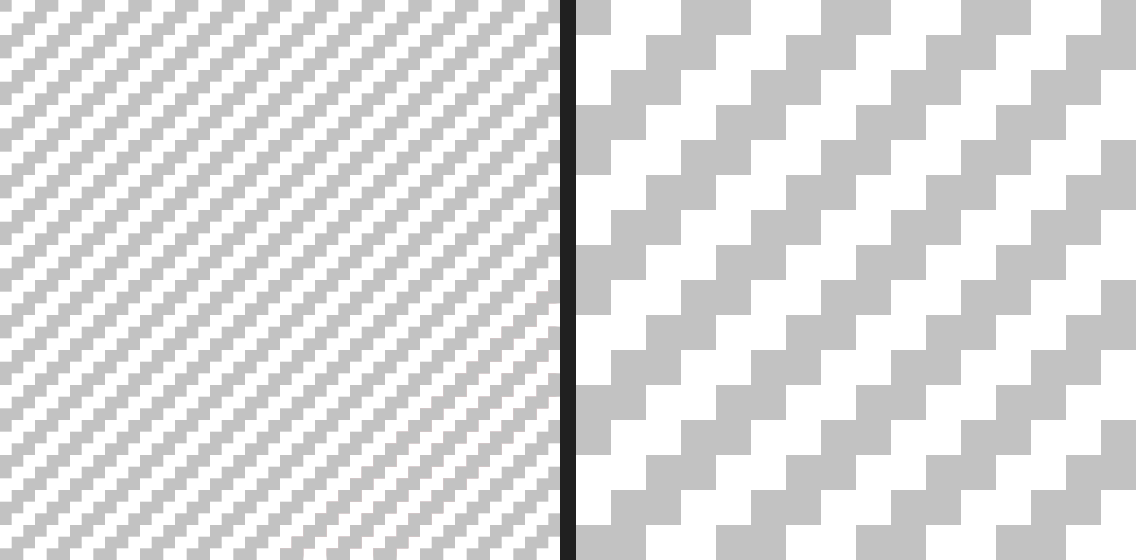
Left: the whole. Right: its middle third, enlarged.
Give the GLSL for this pattern, as a Shadertoy shader.

```glsl
// Grey and white diagonal staircase stripes on a 48 by 48 grid of square cells.
// Each cell is grey or white by its diagonal index modulo four; cell values are
// blended across a pixel-wide border. Three stripes carry a faint rosy hairline.

const float CELLS = 48.0;          // cells across and down
const float STRIPE_PERIOD = 4.0;   // cells per stripe repeat: 12 repeats
const float HAIRLINE = 0.06;       // outline width in cells
const vec3 GREY = vec3(0.76);
const vec3 WHITE = vec3(1.0);
const vec3 ROSE = vec3(0.80, 0.72, 0.73);

// 1 for a grey cell, 0 for a white one
float greyCell(vec2 cell) {
    float diagonal = mod(cell.x + cell.y + 1.0, STRIPE_PERIOD);
    return 1.0 - step(1.5, diagonal);
}

// Grey coverage at p, with cell borders softened over the given width
float stairCoverage(vec2 p, vec2 width) {
    vec2 q = p - 0.5;
    vec2 cell = floor(q);
    vec2 t = clamp((fract(q) - 0.5) / width + 0.5, 0.0, 1.0);
    float upper = mix(greyCell(cell), greyCell(cell + vec2(1.0, 0.0)), t.x);
    float lower = mix(greyCell(cell + vec2(0.0, 1.0)), greyCell(cell + 1.0), t.x);
    return mix(upper, lower, t.y);
}

// Selects a run of diagonals, fading out at the tile border so it wraps
float diagonalBand(vec2 p, float first, float last) {
    float diagonal = p.x + p.y;
    vec2 border = min(p, CELLS - p);
    float fade = smoothstep(0.0, 0.5, min(border.x, border.y));
    return step(first, diagonal) * step(diagonal, last) * fade;
}

void mainImage(out vec4 fragColor, in vec2 fragCoord) {
    vec2 uv = fragCoord / iResolution.xy;
    vec2 p = vec2(uv.x, 1.0 - uv.y) * CELLS;   // cell units, rows counted downward
    vec2 pixel = CELLS / iResolution.xy;

    // Staircase stripes
    vec3 color = mix(WHITE, GREY, stairCoverage(p, pixel));

    // Faint outline on three stripes near the lower right
    float soft = stairCoverage(p, max(pixel, vec2(HAIRLINE)));
    float outline = 4.0 * soft * (1.0 - soft);
    color = mix(color, ROSE, 0.6 * outline * diagonalBand(p, 70.5, 82.5));

    fragColor = vec4(color, 1.0);
}
```
